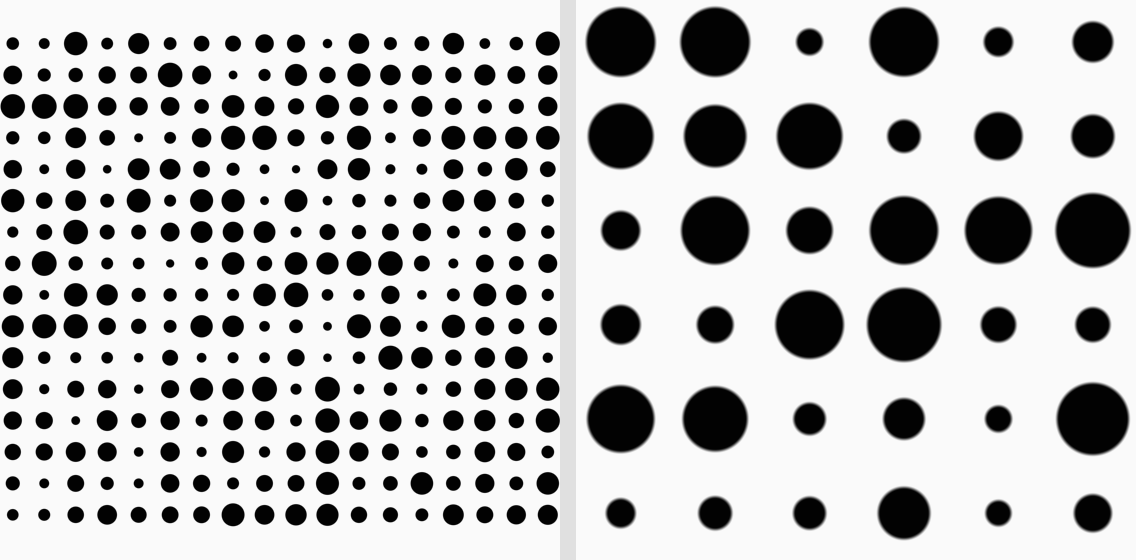
Left: the whole. Right: its middle third, enlarged.
Reproduce this pattern procedurally as a three.js fragment shader.

```glsl
varying vec2 vUv;

float cellHash(vec2 cell) {
  vec3 p = fract(cell.xyx * vec3(0.1031, 0.1030, 0.0973) + 0.37);
  p += dot(p, p.yzx + 33.33);
  return fract((p.x + p.y) * p.z);
}

void main() {
  // Nearest dot of an 18 by 16 grid; clamping leaves the margins empty
  vec2 firstCenter = vec2(0.0228, 0.0807);
  vec2 spacing = vec2(0.0562, 0.0561);
  vec2 cell = clamp(floor((vUv - firstCenter) / spacing + 0.5), vec2(0.0), vec2(17.0, 15.0));
  vec2 center = firstCenter + cell * spacing;

  // Each dot has its own random radius
  float radius = mix(0.0073, 0.0222, cellHash(cell));
  float dist = length(vUv - center) - radius;

  // Black ink on off-white paper with a soft edge
  float ink = 1.0 - smoothstep(-0.0014, 0.0014, dist);
  vec3 color = mix(vec3(0.982), vec3(0.008), ink);

  gl_FragColor = vec4(color, 1.0);
}
```
